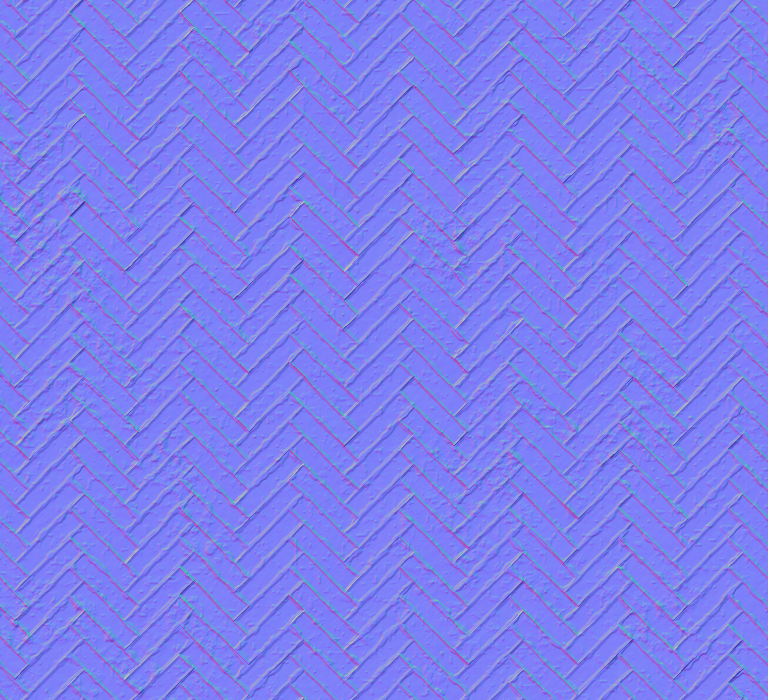
Write a Shadertoy shader that draws this texture map.

```glsl
// Normal map of a worn herringbone brick floor: a height field of rounded bricks,
// chipped edges, pits and rough patches is differentiated, and its surface
// normal is encoded as colour with the green axis pointing down.
#define COLUMNS 7.0        // zigzag periods across
#define ROWS 24.0          // bricks down each column
#define BRICK_LENGTH 3.75  // length of a brick over its width
#define SHIFT vec2(0.73, 0.795)
#define UNITS 38.0         // brick widths across the canvas
#define JOINT_DEPTH 0.036
#define EDGE_WOBBLE 0.07
#define GRAIN 0.0085
#define PIT_DEPTH 0.017
#define PATCH_DEPTH 0.032
#define TILT 0.03

float hash(vec2 p) {
    vec3 q = fract(vec3(p.xyx) * 0.1031);
    q += dot(q, q.yzx + 33.33);
    return fract((q.x + q.y) * q.z);
}

float noise(vec2 p) {
    vec2 i = floor(p), f = fract(p);
    f = f * f * (3.0 - 2.0 * f);
    return mix(mix(hash(i), hash(i + vec2(1, 0)), f.x),
               mix(hash(i + vec2(0, 1)), hash(i + vec2(1, 1)), f.x), f.y);
}

float fbm(vec2 p) {
    float sum = 0.0, amp = 0.5;
    for (int i = 0; i < 4; i++) {
        sum += amp * noise(p);
        p = mat2(1.6, 1.2, -1.2, 1.6) * p + 17.3;
        amp *= 0.5;
    }
    return sum;
}

// Position along and across the brick under a point (xy) and brick id (zw).
// The cell is one zigzag period wide and one brick high.
vec4 herringbone(vec2 cell) {
    float len = BRICK_LENGTH;
    vec2 diagonal = cell.x * vec2(len, -len) + cell.y;
    vec4 brick = vec4(0.0);
    for (int k = -1; k <= 1; k++) {
        float n = floor(cell.x) + float(k);
        vec2 r = diagonal - n * vec2(len, -len);
        // Bricks rising to the right
        float row = floor(r.y);
        vec2 rising = r - row;
        if (rising.x >= 0.0 && rising.x < len) brick = vec4(rising, 2.0 * n, row);
        // Bricks falling to the right
        row = floor(r.x - len);
        vec2 falling = r - row - vec2(len, 1.0 - len);
        if (falling.y >= 0.0 && falling.y < len) brick = vec4(falling.yx, 2.0 * n + 1.0, row);
    }
    return brick;
}

// Distance from the edge of a rounded brick, positive inside
float brickInset(vec2 local) {
    float radius = 0.13;
    vec2 halfSize = 0.5 * vec2(BRICK_LENGTH, 1.0);
    vec2 q = abs(local - halfSize) - halfSize + radius;
    return radius - length(max(q, 0.0)) - min(max(q.x, q.y), 0.0);
}

float surfaceHeight(vec2 p) {
    float aspect = iResolution.x / iResolution.y;
    vec2 wobble = vec2(noise(p * 1.3), noise(p * 1.3 + 51.0)) - 0.5;
    vec2 cell = (p + EDGE_WOBBLE * wobble) / UNITS * vec2(COLUMNS, ROWS * aspect) + SHIFT;
    vec4 brick = herringbone(cell);
    float age = hash(brick.zw + 40.0);
    float rough = fbm(p * 2.6);

    // Joints: crisp on falling bricks, softer on rising ones, chipped with age
    float jointWidth = mix(0.17, 0.11, mod(brick.z, 2.0));
    float chip = (0.03 + 0.1 * age * age) * smoothstep(0.45, 0.85, noise(p * 2.9 + 9.0));
    float inset = brickInset(brick.xy) - chip;
    float height = JOINT_DEPTH * smoothstep(0.0, jointWidth, inset);

    // Uneven seating of each brick
    vec2 tilt = vec2(hash(brick.zw + 70.0), hash(brick.zw + 90.0)) - 0.5;
    height += TILT * dot(tilt, brick.xy - vec2(0.5 * BRICK_LENGTH, 0.5));

    // Grain, small pits and worn patches
    height += GRAIN * (noise(p * 3.1) + 0.6 * noise(p * 6.3 + 5.0));
    height -= PIT_DEPTH * smoothstep(0.76, 0.98, noise(p * 4.3 + 23.0));
    float worn = smoothstep(0.5, 0.75, fbm(p * 0.22 + 3.0) + 0.16 * (age - 0.5));
    height -= worn * PATCH_DEPTH * smoothstep(0.35, 0.7, rough);
    height -= 0.013 * smoothstep(0.58, 0.75, rough);
    return height;
}

void mainImage(out vec4 fragColor, in vec2 fragCoord) {
    float unitsPerPixel = UNITS / iResolution.x;
    vec2 p = fragCoord * unitsPerPixel;
    vec2 e = vec2(max(0.037, 0.5 * unitsPerPixel), 0.0);
    vec2 slope = vec2(surfaceHeight(p + e.xy) - surfaceHeight(p - e.xy),
                      surfaceHeight(p + e.yx) - surfaceHeight(p - e.yx)) / (2.0 * e.x);
    vec3 normal = normalize(vec3(-slope, 1.0));
    vec3 color = 0.5 + 0.5 * normal * vec3(1.0, -1.0, 1.0);
    color -= vec3(0.007, 0.0, 0.022);
    // Steep faces lose some blue
    color.b -= 0.14 * smoothstep(0.04, 0.45, length(slope));
    fragColor = vec4(color, 1.0);
}
```
